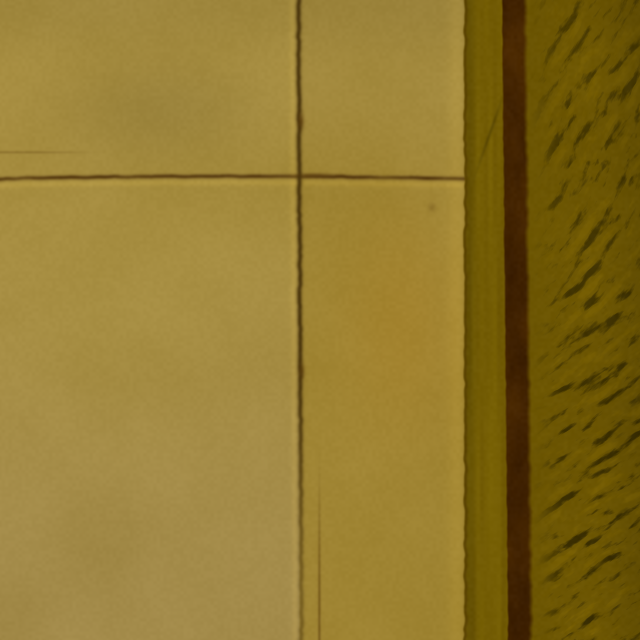
A Shadertoy shader for this texture:

```glsl
#define GROUT_X 0.4665
#define GROUT_Y 0.7225
#define TILE_EDGE 0.7255
#define GAP_LEFT 0.7845
#define GAP_RIGHT 0.8205
#define GAP_LEAN 0.0095
#define SOFT 0.0022
#define TILE_MOTTLE 0.045
#define GRAIN 0.018
#define STROKE_DEPTH 0.50

float hash(vec2 p) {
    vec3 q = fract(vec3(p.xyx) * 0.1031);
    q += dot(q, q.yzx + 33.33);
    return fract((q.x + q.y) * q.z);
}

float noise(vec2 p) {
    vec2 i = floor(p), f = fract(p);
    f = f * f * (3.0 - 2.0 * f);
    return mix(mix(hash(i), hash(i + vec2(1, 0)), f.x),
               mix(hash(i + vec2(0, 1)), hash(i + vec2(1, 1)), f.x), f.y);
}

float fbm(vec2 p) {
    float sum = 0.0, amp = 0.5;
    for (int i = 0; i < 4; i++) {
        sum += amp * noise(p);
        p = mat2(0.8, 0.6, -0.6, 0.8) * p * 2.03 + 7.1;
        amp *= 0.5;
    }
    return sum / 0.9375;
}

// Soft step to the right of an edge
float after(float edge, float x) {
    return smoothstep(edge - SOFT, edge + SOFT, x);
}

// Gaussian band around zero
float band(float d, float width) {
    return exp(-d * d / (width * width));
}

float blob(vec2 p, vec2 centre, vec2 size) {
    vec2 d = (p - centre) / size;
    return exp(-dot(d, d));
}

vec3 tileColor(vec2 p) {
    // Glaze: olive at the top, greyer low on the left, ochre on the right
    vec3 left = mix(vec3(0.635, 0.540, 0.285), vec3(0.650, 0.550, 0.245), smoothstep(0.0, 0.75, p.y));
    vec3 right = mix(vec3(0.620, 0.515, 0.195), vec3(0.635, 0.535, 0.235), smoothstep(0.55, 0.9, p.y));
    vec3 col = mix(left, right, after(GROUT_X + 0.002, p.x));
    col = mix(col, vec3(0.640, 0.505, 0.165), 0.7 * blob(p, vec2(0.63, 0.49), vec2(0.10, 0.17)));
    col = mix(col, vec3(0.670, 0.575, 0.275), 0.5 * blob(p, vec2(0.17, 0.53), vec2(0.18, 0.16)));
    col *= 1.0 - 0.07 * blob(p, vec2(0.25, 0.83), vec2(0.15, 0.08));
    col *= 1.0 - 0.05 * smoothstep(0.88, 1.0, p.y);
    col += TILE_MOTTLE * (fbm(p * 7.0) - 0.5) * vec3(1.0, 1.0, 1.2);
    col *= 1.0 + 0.05 * band(p.x - TILE_EDGE + 0.012, 0.014);

    // Horizontal joint, gently bowed, with a lighter lip
    float jointY = GROUT_Y + 0.002 - 0.03 * (p.x - 0.36) * (p.x - 0.36);
    jointY += 0.0015 * (noise(p.xx * 45.0) - 0.5);
    float wear = 0.65 + 0.3 * noise(vec2(p.x * 30.0, 4.0));
    col *= 1.0 + 0.07 * band(p.y - jointY + 0.010, 0.005);
    col = mix(col, vec3(0.33, 0.22, 0.06), wear * band(p.y - jointY, 0.0036));

    // Vertical joint, fading towards the floor
    float jointX = GROUT_X + 0.0045 * (1.0 - p.y) + 0.002 * (noise(p.yy * 70.0) - 0.5);
    float strength = mix(0.42, 0.88, smoothstep(0.05, 0.45, p.y));
    col *= 1.0 + 0.06 * band(p.x - jointX + 0.010, 0.005);
    col = mix(col, vec3(0.27, 0.19, 0.04), strength * band(p.x - jointX, 0.0042));

    // Stains, joint knots and faint scratches
    float stain = 0.65 * blob(p, vec2(0.470, 0.811), vec2(0.005, 0.012));
    stain += 0.55 * blob(p, vec2(0.471, 0.420), vec2(0.005, 0.012));
    stain += 0.45 * blob(p, vec2(0.490, 0.726), vec2(0.030, 0.004));
    stain += 0.25 * blob(p, vec2(0.675, 0.676), vec2(0.006, 0.007));
    stain += 0.45 * band(p.x - 0.499, 0.0025) * (1.0 - smoothstep(0.04, 0.32, p.y));
    stain += 0.22 * band(p.y - 0.762, 0.0025) * (1.0 - smoothstep(0.05, 0.17, p.x));
    return mix(col, vec3(0.34, 0.22, 0.04), min(stain, 0.8));
}

vec3 frameColor(vec2 p) {
    float streak = noise(vec2(p.x * 150.0, p.y * 4.0));
    vec3 col = mix(vec3(0.425, 0.335, 0.010), vec3(0.475, 0.385, 0.020), streak);
    col *= 1.0 - 0.12 * band(p.x - TILE_EDGE - 0.008, 0.010);
    float scratch = p.x - 0.765 - 0.35 * (p.y - 0.79);
    return col * (1.0 - 0.18 * band(scratch, 0.003) * band(p.y - 0.79, 0.05));
}

vec3 gapColor(vec2 p) {
    float rust = fbm(p * vec2(30.0, 14.0));
    return mix(vec3(0.20, 0.095, 0.0), vec3(0.32, 0.18, 0.01), rust);
}

vec3 plasterColor(vec2 p, float gapRight) {
    // Trowel strokes, steep at the top and flatter below
    float angle = mix(0.62, 1.02, smoothstep(0.2, 0.9, p.y));
    vec2 along = vec2(cos(angle), sin(angle));
    vec2 q = p - vec2(0.9, 0.5) + 0.012 * (fbm(p * 22.0) - 0.5);
    vec2 s = vec2(dot(q, along) * 24.0, dot(q, vec2(-along.y, along.x)) * 68.0);
    float relief = fbm(s) - fbm(s + vec2(0.15, 0.55));
    float rough = smoothstep(0.0, 0.06, p.x - gapRight) * mix(1.0, 0.65, p.y);
    vec3 col = mix(vec3(0.400, 0.315, 0.008), vec3(0.440, 0.350, 0.012), fbm(p * 9.0));
    col *= 1.0 - STROKE_DEPTH * rough * smoothstep(0.04, 0.34, relief);
    col *= 1.0 + 0.10 * rough * smoothstep(0.04, 0.34, -relief);
    return col * (1.0 - 0.10 * smoothstep(0.92, 1.02, p.x));
}

void mainImage(out vec4 fragColor, in vec2 fragCoord) {
    vec2 p = fragCoord / iResolution.xy;
    float lean = GAP_LEAN * (1.0 - p.y);
    float wobble = 0.003 * (noise(p.yy * 60.0) - 0.5);
    float edge = TILE_EDGE + wobble;
    float gapLeft = GAP_LEFT + lean + 0.5 * wobble;
    float gapRight = GAP_RIGHT + lean + wobble;

    // Layers from left to right
    vec3 col = mix(tileColor(p), frameColor(p), after(edge, p.x));
    col = mix(col, vec3(0.30, 0.20, 0.0), 0.55 * band(p.x - edge - 0.002, 0.003));
    col = mix(col, gapColor(p), after(gapLeft, p.x));
    float plaster = smoothstep(gapRight - 0.005, gapRight + 0.005, p.x);
    col = mix(col, plasterColor(p, gapRight), plaster);

    col += GRAIN * (noise(p * 190.0) - 0.5);
    fragColor = vec4(clamp(col, 0.0, 1.0), 1.0);
}
```
